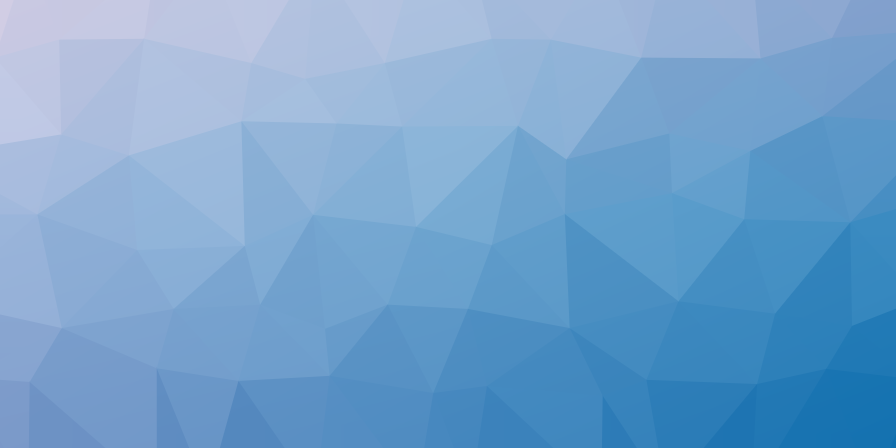
Reproduce this background procedurally as a WebGL 1 fragment shader.

```glsl
precision highp float;
uniform vec2 u_resolution;

const vec2 GRID = vec2(10.0, 5.0);

// One wave is (amplitude, frequency, centre)
float wave(float x, vec3 w) {
  return w.x * cos(w.y * (x - w.z));
}

float waves(float x, vec3 a, vec3 b) {
  return wave(x, a) + wave(x, b);
}

// Mesh corner: a grid node displaced by layered waves along its row
vec2 corner(vec2 node) {
  float i = node.x;
  float row = node.y;
  vec2 shift = vec2(wave(i, vec3(0.25, 2.4, 1.0)), 0.0);
  if (row > -0.5 && row < 0.5) {
    shift.x = waves(i, vec3(-0.26, 0.45, 6.5), vec3(0.19, 2.1, 2.0));
    shift.y = 0.08 + waves(i, vec3(0.2, 1.366, 3.0), vec3(0.1, 0.6, 3.0));
  } else if (row > 0.5 && row < 1.5) {
    shift.x = waves(i, vec3(0.18, 0.55, 3.0), vec3(0.2, 2.55, 5.0));
    shift.y = waves(i, vec3(-0.16, 2.7, 7.0), vec3(0.16, 0.95, 0.0));
  } else if (row > 1.5 && row < 2.5) {
    shift.x = waves(i, vec3(0.13, 0.7, 2.5), vec3(0.13, 2.4, 7.0));
    shift.y = waves(i, vec3(0.23, 1.75, 1.4), vec3(0.16, 0.45, 2.0)) - 0.03;
  } else if (row > 2.5 && row < 3.5) {
    shift.x = waves(i, vec3(0.31, 0.95, 1.3), vec3(0.16, 0.5, 2.0));
    shift.y = wave(i, vec3(0.17, 2.2, 3.0));
  } else if (row > 3.5 && row < 4.5) {
    shift.x = waves(i, vec3(0.23, 0.5, 3.0), vec3(0.21, 2.7, 6.0));
    shift.y = waves(i, vec3(0.1, 0.75, 5.3), vec3(0.06, 3.14, 6.0)) - 0.23;
  }
  return node + 0.5 + shift;
}

vec3 blend3(vec3 a, vec3 b, vec3 c, float t) {
  return t < 0.5 ? mix(a, b, 2.0 * t) : mix(b, c, 2.0 * t - 1.0);
}

// Lilac at the upper left to deep blue at the lower right
vec3 gradient(vec2 uv) {
  uv = clamp(uv, 0.0, 1.0);
  vec3 top = blend3(vec3(0.83, 0.81, 0.90), vec3(0.67, 0.75, 0.87), vec3(0.53, 0.64, 0.81), uv.x);
  vec3 middle = blend3(vec3(0.63, 0.73, 0.87), vec3(0.45, 0.66, 0.82), vec3(0.24, 0.55, 0.76), uv.x);
  vec3 bottom = blend3(vec3(0.47, 0.59, 0.78), vec3(0.26, 0.52, 0.74), vec3(0.05, 0.43, 0.68), uv.x);
  return blend3(top, middle, bottom, uv.y);
}

// Positive when p lies to one side of the line a-b
float side(vec2 p, vec2 a, vec2 b) {
  vec2 d = b - a;
  return (d.x * (p.y - a.y) - d.y * (p.x - a.x)) / max(length(d), 0.001);
}

// Premultiplied colour and coverage of a flat facet
vec4 facet(vec2 p, vec2 a, vec2 b, vec2 c, float pixel) {
  float turn = side(c, a, b) < 0.0 ? -1.0 : 1.0;
  float inside = turn * min(turn * side(p, a, b) * turn, 1e3);
  inside = min(turn * side(p, a, b), min(turn * side(p, b, c), turn * side(p, c, a)));
  float coverage = clamp(inside / pixel + 0.5, 0.0, 1.0);
  vec2 centre = (a + b + c) / 3.0;
  float shade = 0.013 * (sin(dot(centre, vec2(7.3, 11.9))) + sin(dot(centre, vec2(-13.1, 5.7))));
  vec3 colour = gradient(mix(centre, p, 0.2) / GRID) + shade * vec3(1.2, 0.9, 0.6);
  return vec4(colour, 1.0) * coverage;
}

// Split a cell along its shorter valid diagonal
vec4 cell(vec2 p, vec2 node, float pixel) {
  vec2 a = corner(node);
  vec2 b = corner(node + vec2(1.0, 0.0));
  vec2 c = corner(node + vec2(0.0, 1.0));
  vec2 d = corner(node + vec2(1.0, 1.0));
  bool fitsAD = side(b, a, d) * side(c, a, d) < 0.0;
  bool fitsBC = side(a, b, c) * side(d, b, c) < 0.0;
  if (fitsAD && (!fitsBC || distance(a, d) < distance(b, c))) {
    return facet(p, a, b, d, pixel) + facet(p, a, c, d, pixel);
  }
  return facet(p, a, b, c, pixel) + facet(p, b, c, d, pixel);
}

void main() {
  vec2 uv = gl_FragCoord.xy / u_resolution;
  uv.y = 1.0 - uv.y;
  vec2 p = uv * GRID;
  float pixel = GRID.y / u_resolution.y;
  vec2 home = floor(p - 0.5);

  // Gather the facets of the neighbouring cells
  vec4 sum = vec4(gradient(uv), 1.0) * 0.001;
  for (int y = -1; y <= 1; y++) {
    for (int x = -1; x <= 1; x++) {
      sum += cell(p, home + vec2(float(x), float(y)), pixel);
    }
  }
  gl_FragColor = vec4(sum.rgb / sum.a, 1.0);
}
```
